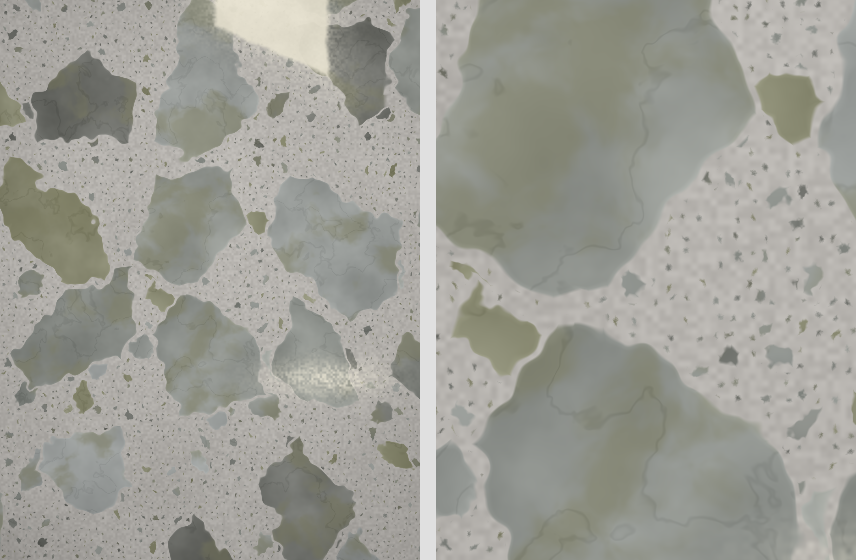
Left, the full canvas; right, a detail of the centre.
A Shadertoy shader for this texture:

```glsl
#define CEMENT vec3(.705, .693, .675)
#define PALE   vec3(.615, .63, .625)
#define GREEN  vec3(.545, .56, .54)
#define DARK   vec3(.43, .435, .415)
#define OLIVE  vec3(.53, .53, .42)
#define GLARE  vec3(.90, .88, .81)
#define LARGEST_CELL .24
#define CELL_SHRINK .45
#define EDGE .0012
#define RIM .005
#define SIDES 5
#define TAU 6.2832

vec3 hash3(vec2 p) {
    vec3 q = fract(p.xyx * vec3(.1031, .1030, .0973));
    q += dot(q, q.yxz + 33.33);
    return fract((q.xxy + q.yzz) * q.zyx);
}

vec2 noise2(vec2 p) {
    vec2 i = floor(p), f = fract(p);
    f = f * f * (3. - 2. * f);
    return mix(mix(hash3(i).xy, hash3(i + vec2(1, 0)).xy, f.x),
               mix(hash3(i + vec2(0, 1)).xy, hash3(i + 1.).xy, f.x), f.y);
}

vec2 fbm2(vec2 p) {
    vec2 sum = vec2(0);
    float amp = .5;
    for (int i = 0; i < 5; i++) {
        sum += amp * noise2(p);
        p = mat2(1.6, 1.2, -1.2, 1.6) * p + 5.3;
        amp *= .5;
    }
    return sum / .97;
}

// Irregular polygon of unit size
float shard(vec2 q, vec2 key) {
    float d = -1e3;
    for (int i = 0; i < SIDES; i++) {
        vec3 h = hash3(key + float(i) * vec2(7.13, 3.71));
        float a = (float(i) + .45 * h.x) * TAU / float(SIDES);
        d = max(d, dot(q, vec2(cos(a), sin(a))) - mix(.55, 1., h.y));
    }
    return d;
}

// One grid of scattered shards: x = distance, yzw = random values of the shard
vec4 scatter(vec2 p, float cell, float size, float chance, float seed) {
    vec2 g = p / cell;
    g += .13 * (noise2(g * 5. + seed) - .5) + .06 * (noise2(g * 17. + seed) - .5);
    float nearest = 9., second = 9.;
    vec3 traits = vec3(0);
    for (int y = -1; y <= 1; y++)
    for (int x = -1; x <= 1; x++) {
        vec2 key = floor(g) + vec2(x, y) + seed;
        vec3 place = hash3(key), look = hash3(key + 51.7);
        if (place.z > chance) continue;
        vec2 q = g - (key - seed + .5 + .5 * (place.xy - .5));
        float a = TAU * .25 + 2.2 * (look.z - .5);
        q = mat2(cos(a), -sin(a), sin(a), cos(a)) * q;
        float stretch = mix(1., 1.45, look.y);
        float radius = size * mix(.68, 1., fract(look.x * 7.));
        float d = radius * shard(q * vec2(1. / stretch, stretch) / radius, key + 13.9);
        if (d < nearest) {
            second = nearest;
            nearest = d;
            traits = look;
        } else second = min(second, d);
    }
    // Keep a seam of cement between touching shards
    return vec4(cell * max(nearest, .5 * (nearest - second) + .025), traits);
}

// Cloudy, veined stone
vec3 stone(vec2 p, vec3 traits, float darker) {
    float tone = mix(traits.x, 1., darker);
    vec3 col = mix(PALE, GREEN, smoothstep(.1, .5, tone));
    col = mix(col, DARK, smoothstep(.6, .95, tone));
    col = mix(col, OLIVE, .8 * smoothstep(.8, .84, traits.y));
    vec2 cloud = fbm2(p * 11. + traits.xy * 40.);
    vec2 vein = fbm2(p * 16. + traits.yz * 30. + cloud);
    col += .24 * (cloud.x - .5) + .05 * (vein.x - .5);
    col = mix(col, OLIVE - .04, .5 * smoothstep(.5, .72, vein.y));
    return col - .035 * smoothstep(.025, 0., abs(vein.x - .5));
}

void mainImage(out vec4 fragColor, in vec2 fragCoord) {
    vec2 p = fragCoord / iResolution.y;
    float soft = max(EDGE, .6 / iResolution.y);

    // Grainy cement
    float grain = noise2(p * 260.).x - .5;
    vec3 col = CEMENT + .07 * grain + .07 * (fbm2(p * 7.).x - .5);

    // Shards from large to speck, each size avoiding the larger ones
    float size[5] = float[5](.52, .27, .2, .17, .17);
    float chance[5] = float[5](.93, .5, .45, .4, .6);
    float cell = LARGEST_CELL, taken = 1.;
    for (int i = 0; i < 5; i++) {
        vec4 chip = scatter(p, cell, size[i], chance[i], 11.37 * float(i + 1));
        float d = max(chip.x, RIM - taken);
        float darker = i < 2 ? 0. : .2 * float(i - 1);
        vec3 body = stone(p, chip.yzw, darker);
        body += .035 * smoothstep(.004, 0., abs(d)) * step(float(i), 1.);
        col = mix(col, body, smoothstep(soft, -soft, d));
        taken = min(taken, d);
        cell *= CELL_SHRINK;
    }

    // Uneven room light
    col *= 1.025 - .32 * dot(p - vec2(.42, .6), p - vec2(.42, .6));

    // Window reflection: a bright wedge with a grainy halo
    vec2 w = p + .012 * (fbm2(p * 25.) - .5);
    float wedge = max(max(.385 - w.x, w.x - .585), .955 - .46 * (w.x - .385) - w.y);
    float halo = exp(-max(wedge, 0.) * 32.) * (.28 + .4 * grain);
    col = mix(col, GLARE, clamp(halo, 0., 1.));
    vec3 lit = GLARE + .12 * (fbm2(p * 14.).x - .5);
    col = mix(col, lit, .92 * smoothstep(.006, -.006, wedge));

    // Lamp glint on the polished surface
    vec2 glint = (w - vec2(.58, .325)) / vec2(.1, .032);
    float sparkle = exp(-dot(glint, glint)) * (.6 + .7 * grain);
    col = mix(col, GLARE + .03, clamp(sparkle, 0., 1.));

    fragColor = vec4(clamp(col, 0., 1.), 1.);
}
```
